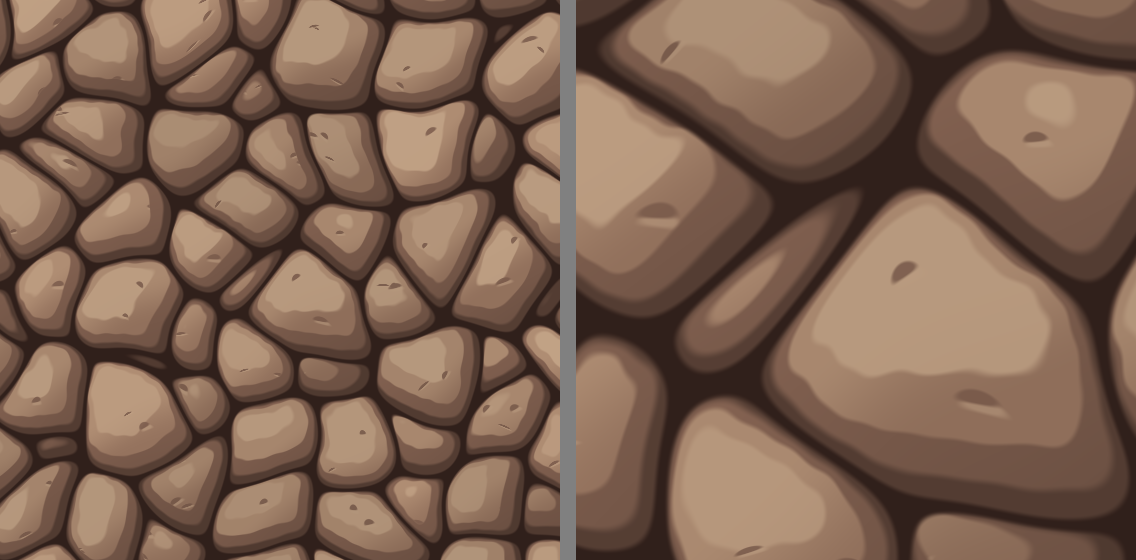
Left: the whole. Right: its middle third, enlarged.
This texture is drawn by a three.js fragment shader. Its source:

```glsl
// Cartoon cobble wall: packed rounded stones lit from the upper left.
// A weighted cellular diagram gives the stones; insetting each side by how far
// it turns from the light gives the stepped shadow, top face and highlight.
varying vec2 vUv;

const float STONES = 7.4;          // cells across the canvas
const float JITTER = 0.84;         // scatter of stone centres
const float SIZE_SPREAD = 0.50;    // difference between large and small stones
const float ROUNDING = 15.0;       // higher is sharper corners
const float LINE = 0.021;          // half width of the outline, in cells
const float DENTS = 0.55;          // chance of each dent
const vec2 LIGHT = vec2(-0.55, 0.835);

// Insets of outline, dark rim, top face and highlight, in cells
const vec4 LIT_INSET = vec4(0.0, 0.030, 0.050, 0.10);
const vec4 SHADE_INSET = vec4(0.0, 0.105, 0.25, 0.47);

const vec3 OUTLINE = vec3(0.19, 0.125, 0.105);
const vec3 RIM = vec3(0.33, 0.24, 0.20);
const vec3 SIDE = vec3(0.47, 0.35, 0.29);
const vec3 FACE_LOW = vec3(0.57, 0.44, 0.36);
const vec3 FACE_HIGH = vec3(0.67, 0.54, 0.44);
const vec3 HIGHLIGHT = vec3(0.74, 0.62, 0.51);

vec3 hash3(vec2 p) {
  vec3 q = fract(vec3(p.xyx) * vec3(0.1031, 0.1030, 0.0973));
  q += dot(q, q.yxz + 33.33);
  return fract((q.xxy + q.yzz) * q.zyx);
}

// Centre in xy, weight in z
vec3 stoneAt(vec2 cell) {
  vec3 h = hash3(cell + 41.0);
  return vec3(cell + 0.5 + JITTER * (h.xy - 0.5), SIZE_SPREAD * h.z);
}

float powerDistance(vec2 p, vec3 stone) {
  vec2 r = p - stone.xy;
  return dot(r, r) - stone.z;
}

vec2 warp(vec2 p) {
  p += 0.10 * sin(p.yx * 2.3 + vec2(0.4, 1.9));
  return p + 0.025 * sin(p.yx * 5.7 + vec2(2.6, 0.7));
}

// Layered sines that roughen the painted edges
float wobble(vec2 p) {
  float w = sin(p.x * 7.0 + 2.0 * sin(p.y * 5.0));
  w += 0.6 * sin(p.y * 13.0 + 2.0 * sin(p.x * 9.0));
  return w + 0.3 * sin(p.x * 27.0 - p.y * 21.0);
}

vec2 nearestCell(vec2 p) {
  vec2 home = floor(p), best = home;
  float least = 1e3;
  for (int y = -2; y <= 2; y++)
    for (int x = -2; x <= 2; x++) {
      vec2 cell = home + vec2(float(x), float(y));
      float d = powerDistance(p, stoneAt(cell));
      if (d < least) { least = d; best = cell; }
    }
  return best;
}

// Smooth distances inside the four inset shapes of one stone
vec4 stoneLayers(vec2 p, vec2 cell, vec3 stone) {
  vec4 sum = vec4(0.0);
  float own = powerDistance(p, stone);
  for (int y = -2; y <= 2; y++)
    for (int x = -2; x <= 2; x++) {
      if (x == 0 && y == 0) continue;
      vec2 other = cell + vec2(float(x), float(y));
      vec3 neighbour = stoneAt(other);
      vec2 across = neighbour.xy - stone.xy;
      float span = length(across);
      float border = (powerDistance(p, neighbour) - own) / (2.0 * span);
      float shade = smoothstep(-0.35, 0.75, -dot(across / span, LIGHT));
      float vary = 0.65 + 0.7 * hash3(cell * 3.0 + other + 90.0).x;
      vec4 inset = mix(LIT_INSET, SHADE_INSET, shade) * vary;
      sum += exp(-ROUNDING * (border - inset));
    }
  return -log(sum) / ROUNDING;
}

// Chipped hollows: dark bowl in x, pale lower lip in y
vec2 dents(vec2 p, vec2 cell, vec2 centre) {
  vec2 marks = vec2(0.0);
  for (int i = 0; i < 4; i++) {
    vec3 h = hash3(cell + 17.0 * float(i) + 130.0);
    vec3 g = hash3(cell + 23.0 * float(i) + 260.0);
    float a = (h.z - 0.4) * 1.6;
    vec2 q = mat2(cos(a), -sin(a), sin(a), cos(a)) * (p - centre - 0.75 * (h.xy - 0.5));
    q /= vec2(mix(0.04, 0.11, g.x), mix(0.014, 0.045, g.y));
    q.y += 0.5 * q.x * q.x - 0.2;
    float bowl = 1.0 - smoothstep(0.65, 1.1, length(q));
    float lip = 1.0 - smoothstep(0.6, 1.2, length(q + vec2(-0.2, 0.9)));
    marks = max(marks, step(g.z, DENTS) * vec2(bowl, lip * (1.0 - bowl)));
  }
  return marks;
}

void main() {
  vec2 p = warp(vUv * STONES);
  vec2 cell = nearestCell(p);
  vec3 stone = stoneAt(cell);
  vec3 mood = hash3(cell + 311.0);
  vec4 layer = stoneLayers(p, cell, stone);
  layer.yzw += wobble(p + 9.0 * mood.xy) * vec3(0.006, 0.013, 0.022);
  vec4 cover = smoothstep(vec4(LINE - 0.014, -0.02, -0.012, -0.016),
                          vec4(LINE + 0.014, 0.02, 0.012, 0.016), layer);

  // Stepped tones with a soft gradient toward the light
  float glow = dot(p - stone.xy, LIGHT);
  float top = smoothstep(-0.38, 0.22, glow + 0.25 * (mood.x - 0.5));
  vec3 face = mix(FACE_LOW, FACE_HIGH, top);
  vec3 side = SIDE * (1.0 + 0.14 * clamp(glow + 0.2, -1.0, 1.0));
  vec3 color = mix(RIM, side, cover.y);
  color = mix(color, face, cover.z);
  color = mix(color, HIGHLIGHT, cover.w * mix(0.55, 1.0, mood.y));

  // Surface marks, stone tone and outline
  vec2 marks = dents(p, cell, stone.xy) * cover.z;
  color = mix(color, SIDE, 0.85 * marks.x);
  color = mix(color, HIGHLIGHT, 0.55 * marks.y);
  color *= mix(0.93, 1.03, mood.z);
  gl_FragColor = vec4(mix(OUTLINE, color, cover.x), 1.0);
}
```
